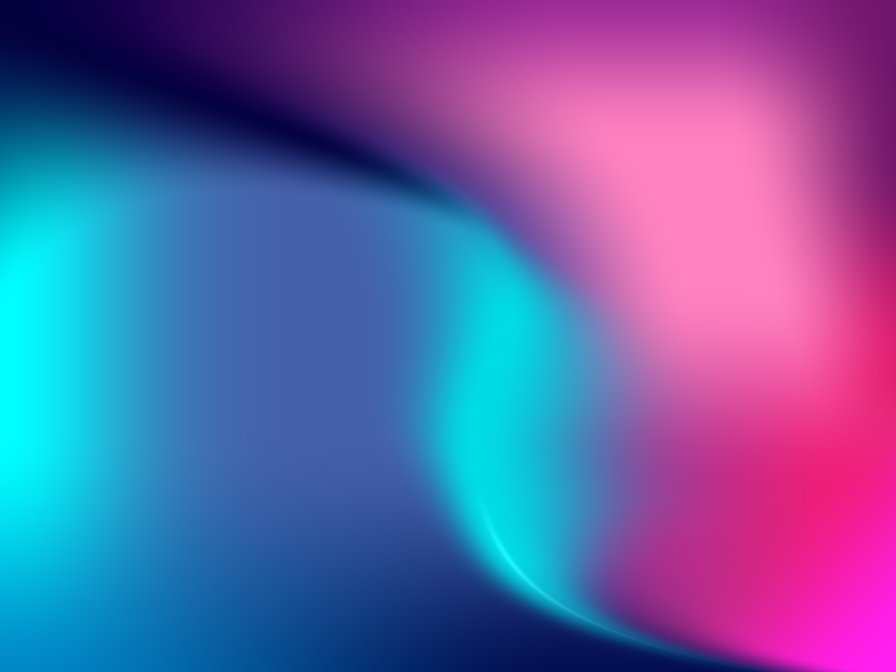
This background is drawn by a WebGL 1 fragment shader. Its source:

```glsl
precision highp float;
// A soft fluid gradient: a cyan and blue field on the left meets a pink field on the right.
// An S-shaped crest x = crestX(v) divides them; signed distance from it drives the blends,
// and a cyan glow with its own width on each side runs along the crest.

uniform vec2 u_resolution;

// Left field
const vec3 CYAN = vec3(0.0, 1.0, 1.0);
const vec3 BLUE = vec3(0.275, 0.37, 0.66);
const vec3 NAVY = vec3(0.01, 0.0, 0.24);
const vec3 FLOOR_BLUE = vec3(0.0, 0.51, 0.765);
const vec3 FLOOR_NAVY = vec3(0.0, 0.04, 0.3);
// Crest
const vec3 GLOW = vec3(0.0, 0.863, 0.902);
const vec3 PLUM = vec3(0.1, 0.0, 0.295);
const vec3 INDIGO = vec3(0.22, 0.23, 0.58);
const float RIM_STRENGTH = 0.12;
const float RIM_WIDTH = 0.004;
// Right field
const vec3 PINK = vec3(1.0, 0.51, 0.75);
const vec3 PURPLE = vec3(0.6, 0.155, 0.585);
const vec3 DARK_PURPLE = vec3(0.43, 0.08, 0.41);
const vec3 BERRY = vec3(0.725, 0.175, 0.545);
const vec3 CRIMSON = vec3(0.94, 0.115, 0.46);
const vec3 MAGENTA = vec3(1.0, 0.12, 0.94);

float bell(float x, float width) {
  float t = x / width;
  return exp(-t * t);
}

// Horizontal place of the crest at depth v, where 0 is the top.
float crestX(float v) {
  float middle = mix(0.575, 0.52, smoothstep(0.42, 0.68, v));
  return middle - 0.47 * bell(v, 0.22) + 0.33 * exp(11.5 * (v - 1.0));
}

vec3 leftField(float x, float v) {
  vec3 color = mix(BLUE, CYAN, bell(x, 0.155));
  // Darkening towards the bottom
  vec3 ground = mix(FLOOR_BLUE, FLOOR_NAVY, smoothstep(0.0, 0.65, x));
  color = mix(color, ground, smoothstep(0.64, 1.05, v));
  // Shadow under the upper arm of the crest, widest at the left
  float shadowStart = 0.02 + 0.52 * x;
  float shadowDepth = 0.03 + 0.42 * exp(-x / 0.19);
  return mix(NAVY, color, smoothstep(shadowStart, shadowStart + shadowDepth, v));
}

vec3 rightField(float x, float v) {
  // Pink body between a purple top and a crimson base
  vec3 color = mix(PURPLE, PINK, smoothstep(-0.03, 0.22, v));
  vec3 base = mix(BERRY, CRIMSON, smoothstep(0.75, 0.95, x));
  color = mix(color, base, smoothstep(0.42, 0.73, v));
  // Right border
  vec3 border = mix(DARK_PURPLE, CRIMSON * 0.94, smoothstep(0.22, 0.55, v));
  color = mix(color, border, smoothstep(0.77 + 0.2 * min(v, 0.6), 1.02, x)
                             * (1.0 - smoothstep(0.55, 0.75, v)));
  // Magenta corner
  return mix(color, MAGENTA, smoothstep(0.58, 0.98, v + 1.4 * (x - 1.0)));
}

void main() {
  vec2 uv = gl_FragCoord.xy / u_resolution;
  float x = uv.x;
  float v = 1.0 - uv.y;
  float d = x - crestX(v);
  float fan = bell(v, 0.2);

  // Dark seam that opens into the right field
  vec3 seam = mix(PLUM, INDIGO, smoothstep(0.1, 0.36, v));
  seam = mix(seam, FLOOR_NAVY, smoothstep(0.82, 1.0, v));
  float spread = 0.2 + 0.35 * fan + 0.08 * bell(v - 0.67, 0.14)
               - 0.08 * smoothstep(0.85, 1.0, v);
  vec3 right = mix(seam, rightField(x, v), smoothstep(-0.04, spread, d));

  // Join the two fields
  float softness = 0.02 + 0.08 * fan;
  vec3 color = mix(leftField(x, v), right, smoothstep(-softness, softness, d));

  // Cyan glow: wide on the left above, wide on the right below
  float leftWidth = mix(0.085, 0.035, smoothstep(0.4, 0.85, v));
  float rightWidth = 0.03 + 0.11 * smoothstep(0.33, 0.62, v)
                   * (1.0 - smoothstep(0.72, 0.95, v));
  float strength = smoothstep(0.2, 0.48, v) * (1.0 - smoothstep(0.82, 1.03, v));
  float glow = strength * bell(d, d < 0.0 ? leftWidth : rightWidth);
  color = mix(color, GLOW, glow);

  // Fine bright rim on the lower arm
  float rim = bell(d, RIM_WIDTH) * smoothstep(0.72, 0.85, v) * strength;
  color += RIM_STRENGTH * rim;

  gl_FragColor = vec4(color, 1.0);
}
```
